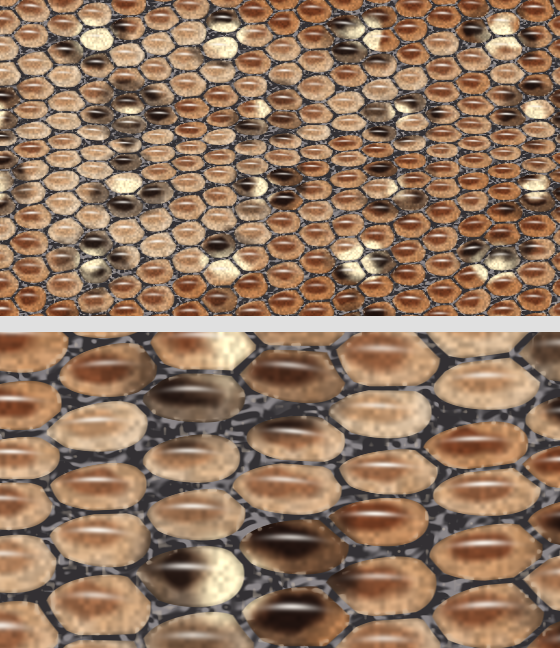
Top: the whole. Bottom: its middle third, enlarged.
This texture is drawn by a WebGL 2 fragment shader. Its source:

```glsl
#version 300 es
precision highp float;

uniform vec2 u_resolution;
out vec4 fragColor;

#define COLUMNS 10.0                // scale columns per canvas height
#define ROWS 11.2                   // scale rows per canvas height
#define MIDLINE 0.56                // height of the band of small scales
#define HALF_SIZE vec2(0.62, 0.50)  // scale radii in lattice cells
#define JITTER 0.16
#define MARK_SPACING vec2(0.428, 0.24)
#define MARK_ORIGIN vec2(0.29, 0.167)

const vec3 PALE = vec3(0.87, 0.80, 0.71);
const vec3 TAN = vec3(0.71, 0.57, 0.42);
const vec3 BROWN = vec3(0.64, 0.39, 0.21);
const vec3 UMBER = vec3(0.40, 0.20, 0.11);
const vec3 GREY = vec3(0.54, 0.52, 0.53);
const vec3 GROOVE = vec3(0.20, 0.19, 0.20);
const vec3 BLACK = vec3(0.10, 0.06, 0.05);
const vec3 CREAM = vec3(0.97, 0.91, 0.75);

float hash(vec2 p) {
  vec3 q = fract(vec3(p.xyx) * 0.1031);
  q += dot(q, q.yzx + 33.33);
  return fract((q.x + q.y) * q.z);
}

float noise(vec2 p) {
  vec2 i = floor(p), f = fract(p);
  f = f * f * (3.0 - 2.0 * f);
  return mix(mix(hash(i), hash(i + vec2(1, 0)), f.x),
             mix(hash(i + vec2(0, 1)), hash(i + 1.0), f.x), f.y);
}

// Sloping lattice coordinates, with rows crowded at the midline
vec2 skinCoords(vec2 p) {
  p += 0.016 * (vec2(noise(p * 5.0), noise(p * 5.0 + 31.0)) - 0.5);
  float t = p.y - MIDLINE;
  t += p.x * (0.035 + 0.06 * t);
  return vec2(COLUMNS * p.x, ROWS * t + 0.85 * tanh(6.5 * t));
}

// Blunt egg tapering to the left; 1 on the outline
float eggRadius(vec2 l) {
  l.y -= 0.1 * l.x;
  l /= HALF_SIZE;
  l.y /= 1.0 + 0.2 * clamp(l.x, -1.0, 1.0);
  return pow(dot(pow(abs(l), vec2(2.2)), vec2(1)), 1.0 / 2.2);
}

// Pale centre (x) and dark surround (y) of the staggered markings
vec2 markings(vec2 p) {
  float row = floor((p.y - MARK_ORIGIN.y) / MARK_SPACING.y + 0.5);
  float inner = 1.0 - step(1.0, abs(row - 1.5));
  float x = p.x - MARK_ORIGIN.x - 0.12 * inner;
  x -= MARK_SPACING.x * floor(x / MARK_SPACING.x + 0.5);
  float y = p.y - MARK_ORIGIN.y - row * MARK_SPACING.y;
  float d = length(vec2(x, y * 1.15)) + 0.05 * (noise(p * 22.0) - 0.5);
  float reach = mix(0.085, 0.055, inner);
  float pale = 1.0 - smoothstep(reach - 0.035, reach, d);
  float dark = smoothstep(0.02, 0.06, d) * (1.0 - smoothstep(0.095, 0.14, d));
  return vec2(pale, dark);
}

void main() {
  vec2 p = gl_FragCoord.xy / u_resolution.y;
  vec2 g = skinCoords(p);

  // Nearest and second nearest scale
  float nearest = 9.0, second = 9.0;
  vec2 id = vec2(0), local = vec2(0);
  for (int i = -1; i <= 1; i++) {
    float column = floor(g.x + 0.5) + float(i);
    float shift = 0.5 * mod(column, 2.0);
    for (int j = -1; j <= 1; j++) {
      vec2 cell = vec2(column, floor(g.y - shift + 0.5) + float(j));
      vec2 wobble = vec2(hash(cell + 40.0), hash(cell + 71.0)) - 0.5;
      vec2 l = g - cell - vec2(0, shift) - JITTER * wobble;
      float size = 1.0 + 0.1 * (hash(cell + 97.0) - 0.5);
      size -= 0.08 * exp(-0.5 * cell.y * cell.y);
      float r = eggRadius(l / size);
      if (r < nearest) {
        second = nearest;
        nearest = r;
        id = cell;
        local = l / size;
      } else {
        second = min(second, r);
      }
    }
  }
  float inside = min(1.0 - nearest, 0.5 * (second - nearest));
  float aa = 10.0 / u_resolution.y;
  float scaleMask = smoothstep(0.06 - aa, 0.08 + aa, inside);
  float grain = noise(p * 170.0);
  float mottle = noise(p * 50.0 + 9.0);
  float tone = hash(id + 13.0);

  // Wrinkled skin in the grooves
  float strands = noise(p * vec2(120, 190) + 2.0 * mottle);
  vec3 skin = mix(GROOVE, GREY, smoothstep(0.4, 0.85, strands));
  skin = mix(skin, PALE, 0.4 * smoothstep(0.7, 1.0, grain));

  // Scale: pale rim around a brown core
  float region = 0.65 * smoothstep(0.28, 0.5, abs(p.y - 0.52));
  region += 0.9 * (noise(p * 3.0 + 5.0) - 0.5) + 0.12 * (p.x - 0.9);
  float warmth = clamp(0.12 + 0.6 * tone + region, 0.0, 1.0);
  vec2 mark = markings(p);
  vec3 rim = mix(PALE, TAN, clamp(0.1 + 0.6 * mottle + 0.3 * warmth, 0.0, 1.0));
  rim = mix(rim, BROWN, 0.75 * warmth * warmth);
  rim = mix(rim, CREAM, mark.x);
  float coreDist = length((local - vec2(-0.07, 0.09)) / vec2(0.50, 0.36));
  float core = 1.0 - smoothstep(0.45, 1.0, coreDist + 0.4 * (mottle - 0.5));
  vec3 coreColor = mix(mix(TAN, BROWN, 0.45), UMBER, smoothstep(0.1, 0.8, warmth));
  vec3 color = mix(rim, coreColor, core * (0.6 + 0.4 * warmth) * (1.0 - 0.85 * mark.x));
  float stain = mark.y * smoothstep(0.3, 0.55, hash(id + 5.0));
  color = mix(color, BLACK, stain * (0.5 + 0.45 * core));

  // Rounded shading, worn edge and wet highlight
  color *= 0.78 + 0.28 * smoothstep(0.05, 0.2, inside) + 0.3 * (grain - 0.5);
  color = mix(color, PALE, 0.45 * smoothstep(0.55, 0.85, grain) * smoothstep(0.24, 0.1, inside));
  vec2 s = (local - vec2(-0.03, 0.16 - 0.3 * local.x * local.x)) / vec2(0.25, 0.055);
  float shine = exp(-dot(s, s)) * (0.6 + 0.4 * hash(id + 29.0));
  color = mix(color, vec3(1.0, 0.98, 0.95), 0.95 * shine);

  fragColor = vec4(mix(skin, color, scaleMask), 1.0);
}
```
